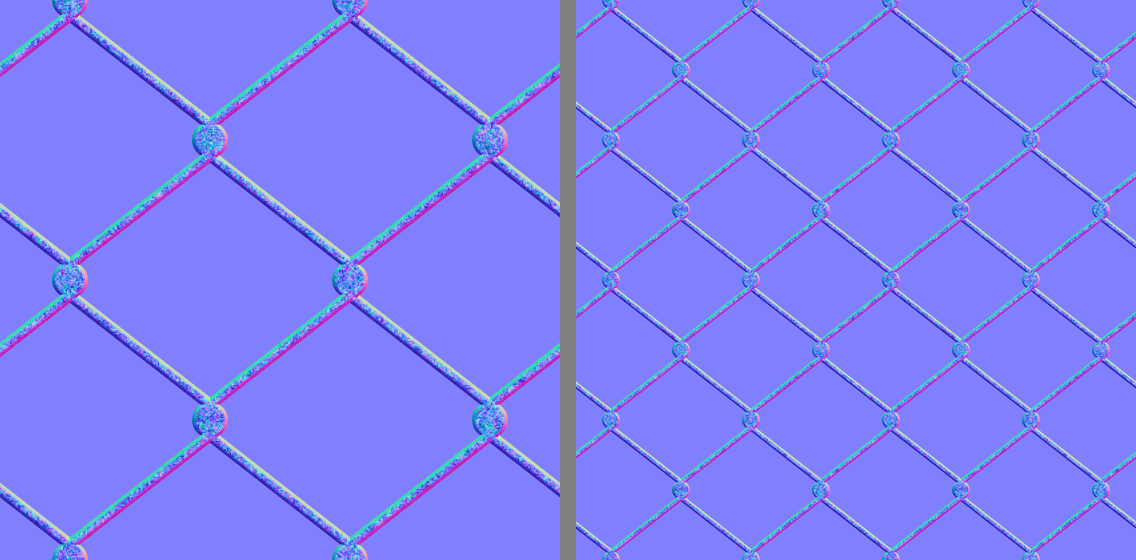
Left, the tile; right, the same tile 2 across and 2 down.
Give the GLSL for this texture map, as a Shadertoy shader.

```glsl
// Tangent-space normal map of a chain-link fence, two by two meshes per tile.
// Each knot is folded to the origin; two mirrored hooks, each an arc with
// tangent straight wires, give the surface tilt, roughened by wrapping noise.

const float MESHES = 2.0;          // repeats across and down
const float WIRE_RADIUS = 0.0208;  // in mesh units
const float HOOK_RADIUS = 0.0432;
const float EDGE_TILT = 0.96;
const vec2 KNOT = vec2(0.25, 0.0);

vec2 hash22(vec2 cell) {
    vec3 h = fract(cell.xyx * vec3(0.1031, 0.1030, 0.0973));
    h += dot(h, h.yzx + 33.33);
    return fract((h.xx + h.yz) * h.zy);
}

// Two-channel value noise in -1..1 that wraps over the unit square.
vec2 wrapNoise(vec2 uv, float period) {
    vec2 g = uv * period;
    vec2 i = floor(g);
    vec2 f = fract(g);
    f = f * f * (3.0 - 2.0 * f);
    vec2 a = hash22(mod(i, period));
    vec2 b = hash22(mod(i + vec2(1.0, 0.0), period));
    vec2 c = hash22(mod(i + vec2(0.0, 1.0), period));
    vec2 d = hash22(mod(i + 1.0, period));
    return mix(mix(a, b, f.x), mix(c, d, f.x), f.y) * 2.0 - 1.0;
}

// Offset from the nearest knot of the staggered lattice.
vec2 nearestKnot(vec2 p) {
    vec2 a = fract(p - KNOT + 0.5) - 0.5;
    vec2 b = fract(p - KNOT) - 0.5;
    return dot(a, a) < dot(b, b) ? a : b;
}

// Wire hooked around the right of the knot: outward direction, signed offset.
vec3 hook(vec2 q, float radius) {
    float sine = 2.0 * radius / sqrt(0.5);
    float angle = radians(45.0) - asin(sine);
    vec2 normal = vec2(sin(angle), cos(angle));
    vec2 m = vec2(q.x, abs(q.y));
    bool straight = dot(m, vec2(-normal.y, normal.x)) > 0.0;
    vec2 dir = straight ? normal : m / max(length(m), 1e-4);
    float offset = dot(m, dir) - radius;
    dir.y *= q.y < 0.0 ? -1.0 : 1.0;
    return vec3(dir, offset);
}

// Cross-section with a flat crown and broad steep sides.
vec2 wireTilt(vec3 wire, float radius) {
    float t = wire.z / radius;
    return wire.xy * sign(t) * smoothstep(0.08, 0.78, abs(t)) * EDGE_TILT;
}

// Coarse mottling and fine grain of the galvanised surface.
vec2 roughness(vec2 uv) {
    return 0.22 * wrapNoise(uv, 72.0)
         + 0.30 * wrapNoise(uv + 0.37, 210.0)
         + 0.62 * wrapNoise(uv + 0.71, 420.0);
}

// Shallow fold where the two wires press together inside the knot.
vec2 knotFold(vec2 q, float radius) {
    vec2 k = q / radius;
    float seam = k.x + 0.35 * cos(k.y * 2.2) - 0.1;
    float fold = exp(-seam * seam * 30.0);
    float hollow = exp(-4.0 * dot(k - vec2(-0.6, -0.6), k - vec2(-0.6, -0.6)));
    return vec2(-0.2, 0.1) * fold + vec2(-0.4, 0.15) * hollow;
}

void mainImage(out vec4 fragColor, in vec2 fragCoord) {
    vec2 uv = fragCoord / iResolution.xy;
    float pixel = MESHES / iResolution.y;
    vec2 q = nearestKnot(uv * MESHES);

    // Both hooks; the right one passes over at the lower crossing.
    vec3 right = hook(q, HOOK_RADIUS);
    vec3 left = hook(vec2(-q.x, q.y), HOOK_RADIUS);
    left.x = -left.x;
    float bias = q.y < 0.0 ? 0.5 * WIRE_RADIUS : 0.0;
    float order = abs(left.z) - abs(right.z) + bias;
    bool onlyLeft = abs(right.z) > WIRE_RADIUS;
    float onTop = onlyLeft ? step(0.0, order - bias) : smoothstep(-pixel, pixel, order);
    vec2 tilt = mix(wireTilt(left, WIRE_RADIUS), wireTilt(right, WIRE_RADIUS), onTop);

    // Nearly flat knot centre, stretched up and down into both necks.
    float centre = length(q);
    float neck = length(q * vec2(1.0, 0.74));
    float core = 1.0 - smoothstep(0.85 * HOOK_RADIUS, 1.15 * HOOK_RADIUS, neck);
    tilt = mix(tilt, knotFold(q, HOOK_RADIUS), core);

    // Grain fades toward the steep sides.
    float grain = 1.0 - 0.85 * smoothstep(0.15, 0.85, length(tilt));
    tilt += grain * (roughness(uv) + vec2(-0.1, 0.06));
    tilt *= min(1.0, 0.97 / max(length(tilt), 1e-4));

    // Silhouette over the flat ground.
    float edge = min(abs(right.z), abs(left.z)) - WIRE_RADIUS;
    edge = min(edge, centre - HOOK_RADIUS);
    float cover = clamp(0.5 - edge / pixel, 0.0, 1.0);
    vec3 normal = vec3(tilt, sqrt(1.0 - dot(tilt, tilt)));
    vec3 colour = mix(vec3(0.0, 0.0, 1.0), normal, cover) * 0.5 + 0.5;
    fragColor = vec4(colour, 1.0);
}
```
